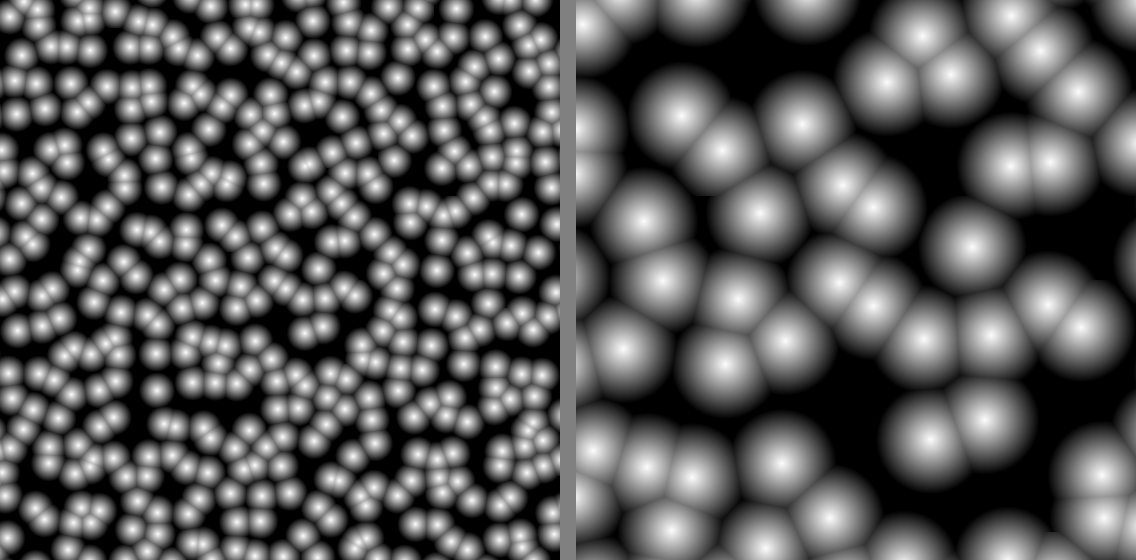
Left, the full canvas; right, a detail of the centre.
Reproduce this pattern procedurally as a Shadertoy shader.

```glsl
// Soft grey grains: cone-shaped falloff around the jittered points of a cellular grid.

const float CELLS_ACROSS = 20.0;  // grid cells along the canvas height
const float GRAIN_RADIUS = 0.65;  // in cells, where a grain fades to black
const float JITTER = 0.92;        // share of a cell a point may wander over

const vec3 GAP_COLOUR = vec3(0.0);
const vec3 PEAK_COLOUR = vec3(0.99);

// Sine hash: two random values in 0..1 per cell
vec2 hash2(vec2 cell) {
    vec2 seed = vec2(dot(cell, vec2(127.1, 311.7)),
                     dot(cell, vec2(269.5, 183.3)));
    return fract(sin(seed) * 43758.545);
}

// Jittered point belonging to a cell
vec2 grainCentre(vec2 cell, float jitter) {
    return cell + 0.5 + jitter * (hash2(cell) - 0.5);
}

// Distance to the closest point among the four nearest cells;
// the short search clips a few grain rims along straight lines
float nearestGrain(vec2 p, float jitter) {
    vec2 corner = floor(p - 0.5);
    float nearest = 4.0;
    for (int y = 0; y < 2; y++) {
        for (int x = 0; x < 2; x++) {
            vec2 cell = corner + vec2(x, y);
            nearest = min(nearest, distance(p, grainCentre(cell, jitter)));
        }
    }
    return nearest;
}

// Linear falloff from 1 at the centre to 0 at the rim
float coneShade(float dist, float radius) {
    return clamp(1.0 - dist / radius, 0.0, 1.0);
}

void mainImage(out vec4 fragColor, in vec2 fragCoord) {
    vec2 uv = fragCoord / iResolution.y;
    vec2 p = uv * CELLS_ACROSS + vec2(0.0, 0.5);
    float shade = coneShade(nearestGrain(p, JITTER), GRAIN_RADIUS);
    fragColor = vec4(mix(GAP_COLOUR, PEAK_COLOUR, shade), 1.0);
}
```
